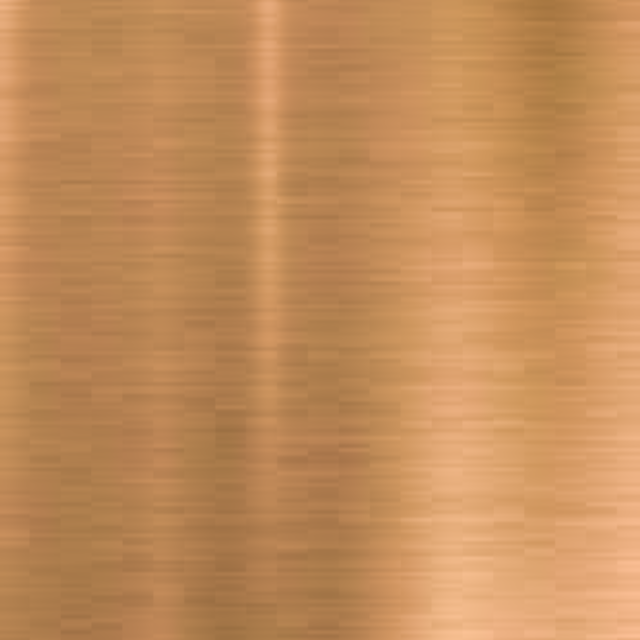
Give the GLSL for this texture, as a Shadertoy shader.

```glsl
// Brushed copper sheet: soft vertical sheens crossed by fine horizontal grain.
#define DARK_COPPER vec3(0.66, 0.47, 0.29)
#define MID_COPPER vec3(0.82, 0.59, 0.38)
#define LIGHT_COPPER vec3(0.94, 0.71, 0.53)
#define CELL_COUNT 20.7
#define FINE_ROWS 165.0
#define BROAD_ROWS 85.0
#define LONG_GRAIN 0.022
#define SHORT_GRAIN 0.042
#define TINT_AMOUNT 0.016

float hash(vec2 p) {
    vec3 q = fract(vec3(p.xyx) * 0.1031);
    q += dot(q, q.yzx + 33.33);
    return fract((q.x + q.y) * q.z);
}

// Cell noise smooth along y; softness sets how gradually columns blend along x.
float cellNoise(vec2 p, float softness) {
    vec2 cell = floor(p);
    vec2 f = p - cell;
    float blendX = smoothstep(1.0 - softness, 1.0, f.x);
    float blendY = smoothstep(0.0, 1.0, f.y);
    float low = mix(hash(cell), hash(cell + vec2(1, 0)), blendX);
    float high = mix(hash(cell + vec2(0, 1)), hash(cell + vec2(1, 1)), blendX);
    return mix(low, high, blendY);
}

// Vertical band of light with a strength at the bottom and at the top.
float band(vec2 uv, float centre, float width, float bottom, float top) {
    float d = (uv.x - centre) / width;
    return exp(-d * d) * mix(bottom, top, uv.y);
}

// Broad reflections, expressed as the red level of the metal.
float sheen(vec2 uv) {
    float level = mix(0.69, 0.755, uv.y);
    level += band(uv, 0.00, 0.035, 0.02, 0.14);
    level -= band(uv, 0.12, 0.070, 0.03, 0.00);
    level += band(uv, 0.25, 0.030, 0.04, 0.02);
    level -= band(uv, 0.35, 0.050, 0.06, 0.01);
    level += band(uv, 0.42, 0.024, 0.10, 0.13) * smoothstep(0.0, 0.65, uv.y);
    level -= band(uv, 0.53, 0.060, 0.03, 0.03);
    level += smoothstep(0.50, 0.72, uv.x) * mix(0.23, 0.03, uv.y);
    level += band(uv, 0.71, 0.050, 0.03, 0.02);
    level -= band(uv, 0.86, 0.070, 0.02, 0.12);
    level += band(uv, 1.00, 0.045, 0.03, 0.04);
    return level;
}

// Long strands plus short ones that break at column edges.
float grain(vec2 uv) {
    float strands = cellNoise(vec2(uv.x * 4.0 + 7.0, uv.y * FINE_ROWS), 1.0) - 0.5;
    float x = uv.x * CELL_COUNT;
    float fine = cellNoise(vec2(x + 40.0, uv.y * FINE_ROWS), 0.08) - 0.5;
    float broad = cellNoise(vec2(x + 90.0, uv.y * BROAD_ROWS), 0.08) - 0.5;
    float strength = mix(0.3, 1.1, cellNoise(uv * CELL_COUNT + 150.0, 0.08));
    return LONG_GRAIN * strands * 2.0 + SHORT_GRAIN * strength * (fine + broad);
}

vec3 copper(float level) {
    vec3 shade = mix(DARK_COPPER, MID_COPPER, (level - 0.66) / 0.16);
    vec3 shine = mix(MID_COPPER, LIGHT_COPPER, (level - 0.82) / 0.12);
    return level < 0.82 ? shade : shine;
}

void mainImage(out vec4 fragColor, in vec2 fragCoord) {
    vec2 uv = fragCoord / iResolution.xy;
    vec3 color = copper(sheen(uv) + grain(uv));

    // Patchy warm and olive tints, with a richer orange in the upper right.
    float tint = cellNoise(uv * CELL_COUNT * 0.5 + 210.0, 0.3) - 0.5;
    color += TINT_AMOUNT * tint * vec3(1.0, -0.5, 0.8);
    color.b -= band(uv, 0.84, 0.12, 0.0, 0.035);
    fragColor = vec4(clamp(color, 0.0, 1.0), 1.0);
}
```
